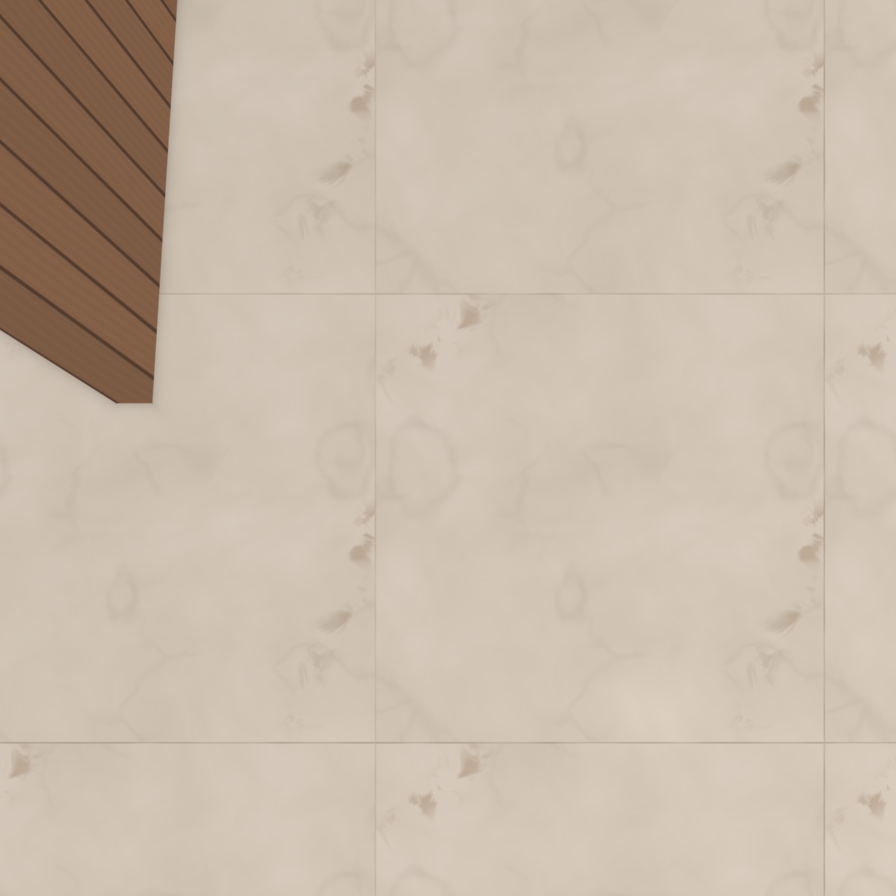
Reproduce this texture procedurally as a Shadertoy shader.

```glsl
const float TILE_SIZE = 0.501;
const vec2 TILE_ORIGIN = vec2(0.419, 0.171);
const float JOINT_HALF_WIDTH = 0.0008;
const vec3 STONE_LIGHT = vec3(0.838, 0.788, 0.735);
const vec3 STONE_SHADE = vec3(0.790, 0.738, 0.672);
const vec3 STAIN_BROWN = vec3(0.66, 0.57, 0.48);
const vec3 VEIN_GREY = vec3(0.70, 0.655, 0.60);
const vec3 JOINT_COLOR = vec3(0.62, 0.56, 0.49);
const vec3 WOOD_LIGHT = vec3(0.535, 0.388, 0.285);
const vec3 WOOD_DARK = vec3(0.465, 0.345, 0.262);
const vec3 GROOVE_COLOR = vec3(0.27, 0.20, 0.16);
const vec2 SHEEN_CENTER = vec2(0.715, 0.205);

// Smudges as segments and rings as (center, radius), in tile units
const vec4 SMUDGES[3] = vec4[3](
    vec4(0.03, 0.79, 0.24, 0.98),
    vec4(0.99, 0.50, 0.93, 0.28),
    vec4(0.89, 0.25, 0.83, 0.06));
const vec3 RINGS[3] = vec3[3](
    vec3(0.44, 0.33, 0.035), vec3(0.10, 0.61, 0.075), vec3(0.94, 0.63, 0.055));

vec2 hash2(vec2 p) {
    return fract(sin(vec2(dot(p, vec2(127.1, 311.7)), dot(p, vec2(269.5, 183.3)))) * 43758.5);
}

// Layered sines, each layer turned and bent by the previous one
float clouds(vec2 p) {
    float sum = 0.0, amplitude = 0.5;
    for (int i = 0; i < 5; i++) {
        p = mat2(0.8, 0.6, -0.6, 0.8) * p * 1.65 + 0.7 * sin(p.yx * 1.2) + 1.7;
        sum += amplitude * sin(p.x) * sin(p.y);
        amplitude *= 0.65;
    }
    return sum;
}

// Distance gap between the two nearest cell points: small at cell borders
float cellBorder(vec2 p) {
    vec2 cell = floor(p), nearest = vec2(8.0);
    for (int y = -1; y <= 1; y++)
    for (int x = -1; x <= 1; x++) {
        vec2 neighbor = cell + vec2(x, y);
        float d = length(neighbor + hash2(neighbor) - p);
        nearest = d < nearest.x ? vec2(d, nearest.x) : vec2(nearest.x, min(nearest.y, d));
    }
    return nearest.y - nearest.x;
}

float segmentDistance(vec2 p, vec2 a, vec2 b) {
    vec2 ab = b - a;
    return length(p - a - ab * clamp(dot(p - a, ab) / dot(ab, ab), 0.0, 1.0));
}

vec3 stone(vec2 p) {
    float mottling = clouds(p * 5.0);
    float fine = clouds(p * 17.0 + 4.0);
    vec2 warped = p + 0.022 * vec2(clouds(p * 11.0), clouds(p * 11.0 + 7.0));
    vec3 color = mix(STONE_LIGHT, STONE_SHADE, clamp(0.40 + 0.42 * mottling + 0.16 * fine, 0.0, 1.0));

    // Faint broken veins
    float vein = 1.0 - smoothstep(0.0, 0.13, cellBorder(warped * 6.0));
    color = mix(color, VEIN_GREY, 0.16 * vein * smoothstep(0.0, 0.5, mottling));
    for (int i = 0; i < 3; i++) {
        float ring = abs(length((warped - RINGS[i].xy) * vec2(1.0, 0.75)) - RINGS[i].z);
        color = mix(color, VEIN_GREY, 0.27 * exp(-ring * ring * 9000.0) * (0.7 + 0.5 * fine));
    }

    // Patchy stains, the last one grey
    float patches = smoothstep(-0.05, 0.6, clouds(p * 24.0 + 2.0));
    for (int i = 0; i < 3; i++) {
        float d = segmentDistance(warped, SMUDGES[i].xy, SMUDGES[i].zw);
        vec3 tint = i < 2 ? STAIN_BROWN : VEIN_GREY;
        color = mix(color, tint, 0.55 * patches * exp(-d * d * 900.0));
    }
    return color;
}

// Planks fan out to the left; the lowest strip is the front edge
vec3 planks(vec2 uv, float height, float pixel) {
    float spacing = mix(0.070, 0.054, uv.x / 0.176);
    float across = height / spacing;
    float id = floor(across);
    float grain = 0.5 + 0.28 * sin(across * 31.0 + 3.0 * sin(uv.x * 14.0 + id))
                      + 0.22 * sin(across * 83.0 + uv.x * 25.0);
    float tone = 0.6 * hash2(vec2(id, 3.0)).x + 0.4 * grain;
    vec3 color = mix(WOOD_DARK, WOOD_LIGHT, tone);
    float groove = abs(across - round(across)) * spacing * 0.78;
    return mix(color, GROOVE_COLOR, 0.8 * (1.0 - smoothstep(0.0006, 0.0022 + pixel, groove)));
}

void mainImage(out vec4 fragColor, in vec2 fragCoord) {
    vec2 uv = fragCoord / iResolution.xy;
    float pixel = 1.0 / min(iResolution.x, iResolution.y);
    vec2 grid = (uv - TILE_ORIGIN) / TILE_SIZE;
    vec3 color = stone(fract(grid));

    // Joints, of uneven strength from line to line and along each line
    vec2 line = round(grid);
    vec2 toJoint = abs(grid - line) * TILE_SIZE;
    vec2 joint = 1.0 - smoothstep(JOINT_HALF_WIDTH - pixel, JOINT_HALF_WIDTH + pixel, toJoint);
    vec2 strength = vec2(mix(0.30, 0.62, line.x), mix(0.65, 0.42, line.y));
    strength *= 0.85 + 0.25 * sin(uv.yx * 23.0 + 2.0 * sin(uv.yx * 41.0));
    color = mix(color, JOINT_COLOR, clamp(max(joint.x * strength.x, joint.y * strength.y), 0.0, 1.0));

    // Broad light falloff and a soft sheen
    color *= 0.985 + 0.025 * (uv.x - uv.y + 0.5);
    vec2 toSheen = (uv - SHEEN_CENTER) * vec2(1.0, 1.5);
    color += 0.035 * exp(-dot(toSheen, toSheen) * 260.0);

    // Wooden corner with a thin contact shadow
    float height = uv.y - (0.632 - 0.633 * uv.x);
    float right = uv.x - (0.170 + 0.062 * (uv.y - 0.55));
    float edge = max(max(right, 0.55 - uv.y), -0.845 * height);
    color *= 1.0 - 0.14 * exp(-max(edge, 0.0) / 0.006);
    color = mix(color, planks(uv, height, pixel), 1.0 - smoothstep(-pixel, pixel, edge));

    fragColor = vec4(color, 1.0);
}
```
